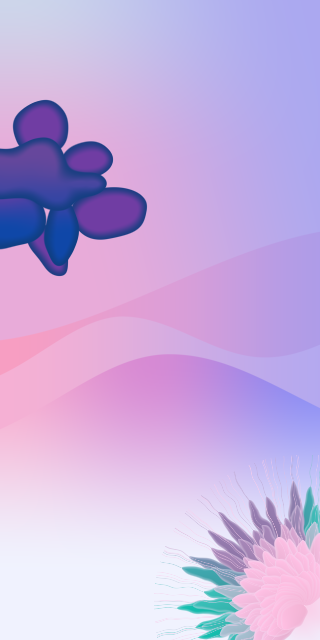
Write a Shadertoy shader that draws this background.

```glsl
// A pastel gradient with three flowing waves, a glossy violet bloom at the left
// and a ruffled pink and teal flower in the lower right corner.
// Waves are height curves, the bloom is warped ellipses, the flower rings of petals.

vec2 hash2(vec2 p) {
    p = vec2(dot(p, vec2(127.1, 311.7)), dot(p, vec2(269.5, 183.3)));
    return fract(sin(p) * 43758.5) * 2.0 - 1.0;
}

float gradientNoise(vec2 p) {
    vec2 i = floor(p), f = fract(p), w = f * f * (3.0 - 2.0 * f);
    vec2 e = vec2(0.0, 1.0);
    return mix(mix(dot(hash2(i), f), dot(hash2(i + e.yx), f - e.yx), w.x),
               mix(dot(hash2(i + e), f - e), dot(hash2(i + 1.0), f - 1.0), w.x), w.y);
}

float ellipse(vec2 p, vec2 r) {
    float k = length(p / r);
    return k * (k - 1.0) / max(length(p / (r * r)), 0.001);
}

float smoothMin(float a, float b, float k) {
    float h = max(k - abs(a - b), 0.0) / k;
    return min(a, b) - h * h * k * 0.25;
}

vec3 background(vec2 p, float px) {
    // Sky
    vec3 left = mix(vec3(0.91, 0.67, 0.85), vec3(0.80, 0.84, 0.92), smoothstep(1.45, 2.05, p.y));
    vec3 col = mix(left, vec3(0.67, 0.66, 0.94), smoothstep(0.2, 1.15, p.x + 0.25 * (p.y - 1.3)));

    // Back wave
    float edge = 0.93 + 0.36 * smoothstep(-0.1, 1.15, p.x);
    vec3 wave = mix(vec3(0.97, 0.62, 0.76), vec3(0.87, 0.62, 0.84), smoothstep(0.0, 0.55, p.x));
    wave = mix(wave, vec3(0.68, 0.61, 0.91), smoothstep(0.45, 1.05, p.x));
    col = mix(col, wave, smoothstep(px, -px, p.y - edge));

    // Pale middle wave
    edge = 0.947 + 0.064 * cos((p.x - 0.38) * 6.98) - 0.27 * pow(max(0.38 - p.x, 0.0), 1.5);
    wave = mix(vec3(0.96, 0.69, 0.83), vec3(0.70, 0.66, 0.94), smoothstep(0.0, 1.1, p.x));
    col = mix(col, wave, smoothstep(px, -px, p.y - edge));

    // Front wave, fading to white mist
    float slope = (p.x - 0.53) / (p.x < 0.53 ? 0.48 : 0.56);
    edge = 0.56 + 0.333 * exp(-slope * slope);
    wave = mix(vec3(0.97, 0.66, 0.80), vec3(0.84, 0.54, 0.83), smoothstep(0.0, 0.5, p.x));
    wave = mix(wave, vec3(0.53, 0.53, 0.95), smoothstep(0.45, 1.0, p.x));
    wave = mix(wave, vec3(0.94, 0.95, 0.995), smoothstep(0.88, 0.2, p.y));
    return mix(col, wave, smoothstep(px, -px, p.y - edge));
}

// Paints one glossy lobe with a dark blue rim
vec3 lobe(vec3 col, float d, vec3 body, float px) {
    vec3 shade = mix(body, vec3(0.06, 0.24, 0.49), 0.85 * smoothstep(-0.035, 0.0, d));
    return mix(col, shade, smoothstep(px, -px, d));
}

vec3 violetBloom(vec3 col, vec2 p, float px) {
    if (p.x > 0.52 || p.y < 1.1 || p.y > 1.75) return col;
    p += 0.022 * vec2(gradientNoise(p * 9.0), gradientNoise(p * 9.0 + 31.0));
    vec3 violet = vec3(0.44, 0.24, 0.64), blue = vec3(0.06, 0.28, 0.66);

    // Back petals: centre and radii, then tilt
    vec4 petals[6] = vec4[6](
        vec4(0.130, 1.600, 0.088, 0.087), vec4(0.270, 1.500, 0.080, 0.057),
        vec4(0.340, 1.335, 0.120, 0.078), vec4(0.152, 1.225, 0.095, 0.050),
        vec4(0.020, 1.320, 0.120, 0.100), vec4(0.190, 1.275, 0.055, 0.100));
    float tilts[6] = float[6](0.0, 0.1, 0.12, -1.0, 0.0, -0.08);
    for (int i = 0; i < 6; i++) {
        float c = cos(tilts[i]), s = sin(tilts[i]);
        vec2 q = mat2(c, -s, s, c) * (p - petals[i].xy);
        float blueness = i > 3 ? smoothstep(1.45, 1.27, p.y) : 0.0;
        col = lobe(col, ellipse(q, petals[i].zw), mix(violet, blue, blueness), px);
    }

    // Front star, melted from four ellipses
    float d = ellipse(p - vec2(0.125, 1.470), vec2(0.085, 0.100));
    d = smoothMin(d, ellipse(p - vec2(0.0, 1.460), vec2(0.130, 0.075)), 0.05);
    d = smoothMin(d, ellipse(p - vec2(0.265, 1.423), vec2(0.072, 0.037)), 0.06);
    d = smoothMin(d, ellipse(p - vec2(0.180, 1.395), vec2(0.060, 0.055)), 0.05);
    vec3 body = mix(vec3(0.20, 0.27, 0.64), vec3(0.40, 0.28, 0.61), smoothstep(1.35, 1.52, p.y));
    return lobe(col, d, body, px);
}

vec3 ruffledFlower(vec3 col, vec2 p, float px) {
    vec2 q = p - vec2(0.95, 0.11);
    if (length(q) > 0.47) return col;
    q += 0.014 * vec2(gradientNoise(p * 22.0), gradientNoise(p * 22.0 + 17.0));
    for (int ring = 0; ring < 6; ring++) {
        float inner = float(ring) / 5.0;
        for (int i = 0; i < 15; i++) {
            vec2 rnd = hash2(vec2(float(i), float(ring) + 3.0));
            float angle = 1.1 + 0.2 * (float(i) + 0.5 * mod(float(ring), 2.0) + 0.35 * rnd.x);
            float reach = mix(0.365, 0.10, inner) * (1.0 + 0.11 * rnd.y);
            vec2 dir = vec2(cos(angle), sin(angle));
            float s = clamp(dot(q, dir) / reach, 0.0, 1.0);
            float across = q.x * dir.y - q.y * dir.x;
            float width = mix(0.055, 0.075, inner) * sqrt(s) * pow(1.0 - s, 0.6);
            float d = abs(across) - width;

            // Teal at both ends of the fan, mauve between, pink in the heart
            float teal = smoothstep(2.6, 3.0, angle) + smoothstep(1.7, 1.4, angle);
            vec3 tint = mix(vec3(0.58, 0.48, 0.68), vec3(0.08, 0.74, 0.68), min(teal, 1.0));
            tint = mix(tint, vec3(0.98, 0.74, 0.88), smoothstep(0.05, 0.65, inner));
            tint *= 0.88 + 0.14 * s + 1.2 * across;
            tint = mix(tint, vec3(0.93, 0.88, 0.96), 0.4 * smoothstep(-0.009, 0.0, d));
            col = mix(col, tint, smoothstep(px, -px, d) * step(0.001, s));
        }
    }
    // Soft pink light from the heart
    return mix(col, vec3(1.0, 0.74, 0.87), 0.65 * smoothstep(0.17, 0.0, length(q)));
}

void mainImage(out vec4 fragColor, in vec2 fragCoord) {
    // Width spans 0 to 1, height 0 to 2
    vec2 p = fragCoord / iResolution.xy * vec2(1.0, 2.0);
    float px = 0.8 / iResolution.x;
    vec3 col = background(p, px);
    col = violetBloom(col, p, px);
    col = ruffledFlower(col, p, px);
    fragColor = vec4(col, 1.0);
}
```
